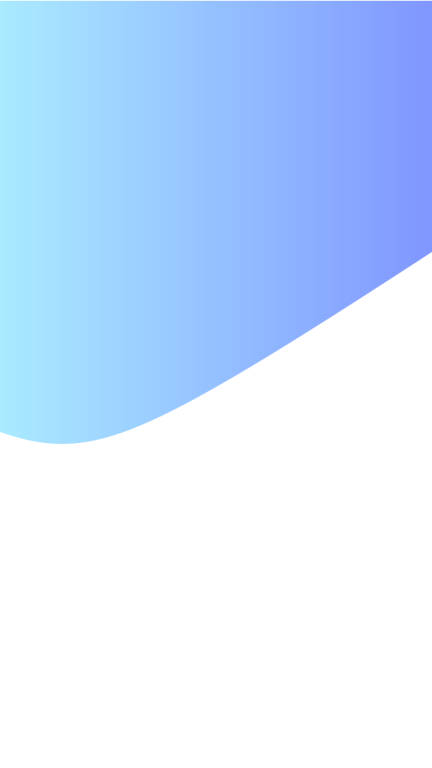
Give the GLSL for this background, as a WebGL 2 fragment shader.

```glsl
#version 300 es
precision highp float;
// A cyan to periwinkle panel hanging from the top over a white ground.
// Its lower edge is one branch of a hyperbola, dipping at the left and
// rising to the right; the fill is a plain horizontal gradient.

uniform vec2 u_resolution;
out vec4 fragColor;

// Depth of the panel below the top, as a share of the canvas height.
float panelDepth(float x) {
    float bend = 0.2286;
    return 0.578 - 0.38 * (length(vec2(x - 0.1435, bend)) - bend);
}

// Antialiased coverage: one inside (positive distance), zero outside.
float coverage(float dist) {
    return clamp(dist / fwidth(dist) + 0.5, 0.0, 1.0);
}

void main() {
    vec2 uv = gl_FragCoord.xy / u_resolution;
    float depth = 1.0 - uv.y;

    // Horizontal gradient of the panel
    vec3 cyan = vec3(0.665, 0.92, 1.0);
    vec3 periwinkle = vec3(0.50, 0.59, 1.0);
    vec3 fill = mix(cyan, periwinkle, uv.x);

    // Curved lower edge, and a hairline gap along the top
    float panel = coverage(panelDepth(uv.x) - depth) * coverage(depth - 0.001);

    vec3 white = vec3(1.0);
    fragColor = vec4(mix(white, fill, panel), 1.0);
}
```
